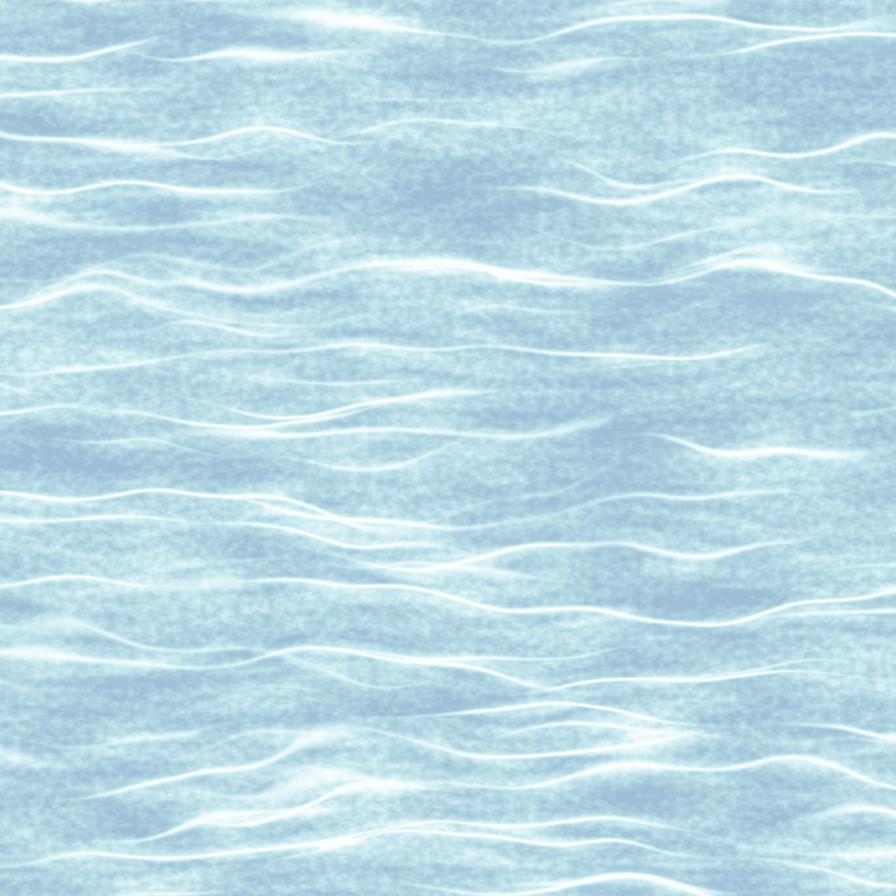
Give the GLSL for this texture, as a Shadertoy shader.

```glsl
// Sunlit shallow water: pale blue ripples crossed by thin white light crests.
// Layered gradient noise tints the water; a loop of wavy, fading strands adds
// the crests, each with a bright core and a soft glow that merge where they meet.

const float TAU = 6.28318;
const int STRANDS = 46;

const vec3 DEEP = vec3(0.61, 0.745, 0.84);
const vec3 BLUE = vec3(0.695, 0.84, 0.887);
const vec3 PALE = vec3(0.82, 0.935, 0.95);
const vec3 FOAM = vec3(0.99, 1.0, 1.0);

float hash(vec2 p) {
    vec3 q = fract(p.xyx * 0.1031);
    q += dot(q, q.yzx + 33.33);
    return fract((q.x + q.y) * q.z);
}

vec2 gradientAt(vec2 cell) {
    float angle = TAU * hash(cell);
    return vec2(cos(angle), sin(angle));
}

// Gradient noise, roughly -0.7 to 0.7
float noise(vec2 p) {
    vec2 i = floor(p);
    vec2 f = p - i;
    vec2 u = f * f * f * (f * (f * 6.0 - 15.0) + 10.0);
    vec2 e = vec2(1.0, 0.0);
    float low = mix(dot(gradientAt(i), f),
                    dot(gradientAt(i + e.xy), f - e.xy), u.x);
    float high = mix(dot(gradientAt(i + e.yx), f - e.yx),
                     dot(gradientAt(i + e.xx), f - e.xx), u.x);
    return mix(low, high, u.y);
}

float fbm(vec2 p, int octaves) {
    float sum = 0.0;
    float gain = 1.0;
    for (int k = 0; k < octaves; k++) {
        sum += gain * noise(p);
        p = p * 2.03 + vec2(17.3, 9.1);
        gain *= 0.58;
    }
    return sum;
}

// Returns core (x) and glow (y) of one light crest
vec2 crest(vec2 uv, float id, float spacing, float pixel) {
    float seed = 40.0 * hash(vec2(id, 3.7));
    float row = id * 5.37 + 0.4;
    float height = (id + hash(vec2(id, 8.2))) * spacing - 0.06;
    height += 0.050 * noise(vec2(uv.x * 3.2 + seed, row));
    height += 0.020 * noise(vec2(uv.x * 8.0 + seed, row + 60.5));

    float presence = smoothstep(-0.12, 0.28, noise(vec2(uv.x * 3.1 + seed, row + 200.3)));
    float swell = smoothstep(0.12, 0.5, noise(vec2(uv.x * 6.0 + seed, row + 410.6)));
    float width = max(mix(0.0018, 0.0030, presence) + 0.0075 * swell, pixel);

    float d = uv.y - height;
    float reach = d > 0.0 ? 0.008 : 0.014;
    float core = exp(-d * d / (width * width));
    float glow = exp(-abs(d) / (reach + 0.010 * swell));
    return presence * vec2(core, glow);
}

vec3 waterColor(float tone) {
    vec3 color = mix(DEEP, BLUE, clamp(tone * 3.0, 0.0, 1.0));
    color = mix(color, PALE, clamp(tone * 3.0 - 1.0, 0.0, 1.0));
    return mix(color, FOAM, clamp(tone * 3.0 - 2.0, 0.0, 1.0));
}

void mainImage(out vec4 fragColor, in vec2 fragCoord) {
    vec2 uv = fragCoord / iResolution.y;
    float pixel = 1.0 / iResolution.y;

    // Broad patches, horizontal wisps and fine grain of the water
    vec2 bent = uv + 0.025 * vec2(noise(uv * 5.0 + 31.0), noise(uv * vec2(4.0, 7.0) + 77.0));
    float patches = fbm(bent * vec2(3.6, 11.0) + 5.0, 4);
    float wisps = fbm(bent * vec2(9.0, 56.0) + 120.0, 2);
    float grain = fbm(uv * vec2(85.0, 120.0) + 300.0, 2);

    // Shared flow keeps neighbouring crests nearly parallel
    float flow = 0.055 * noise(uv * vec2(2.6, 3.5) + 9.4);
    flow += 0.016 * noise(uv * vec2(7.0, 9.0) + 51.7);
    vec2 drift = uv + vec2(0.0, flow);

    // Light crests, joined without hard overlaps
    float spacing = 1.12 / float(STRANDS);
    float shade = 1.0;
    float glow = 0.0;
    for (int i = 0; i < STRANDS; i++) {
        vec2 light = crest(drift, float(i), spacing, pixel);
        shade *= 1.0 - 0.96 * light.x;
        glow += light.y;
    }
    glow = 0.78 * (1.0 - exp(-0.46 * glow * max(1.0 + 1.3 * wisps, 0.0)));

    float tone = 0.265 + 0.37 * patches + 0.20 * wisps;
    tone += 0.31 * grain * (1.0 - glow);
    tone = max(tone, 0.0) + glow;
    tone = mix(tone, 1.0, 1.0 - shade);

    fragColor = vec4(waterColor(tone), 1.0);
}
```
